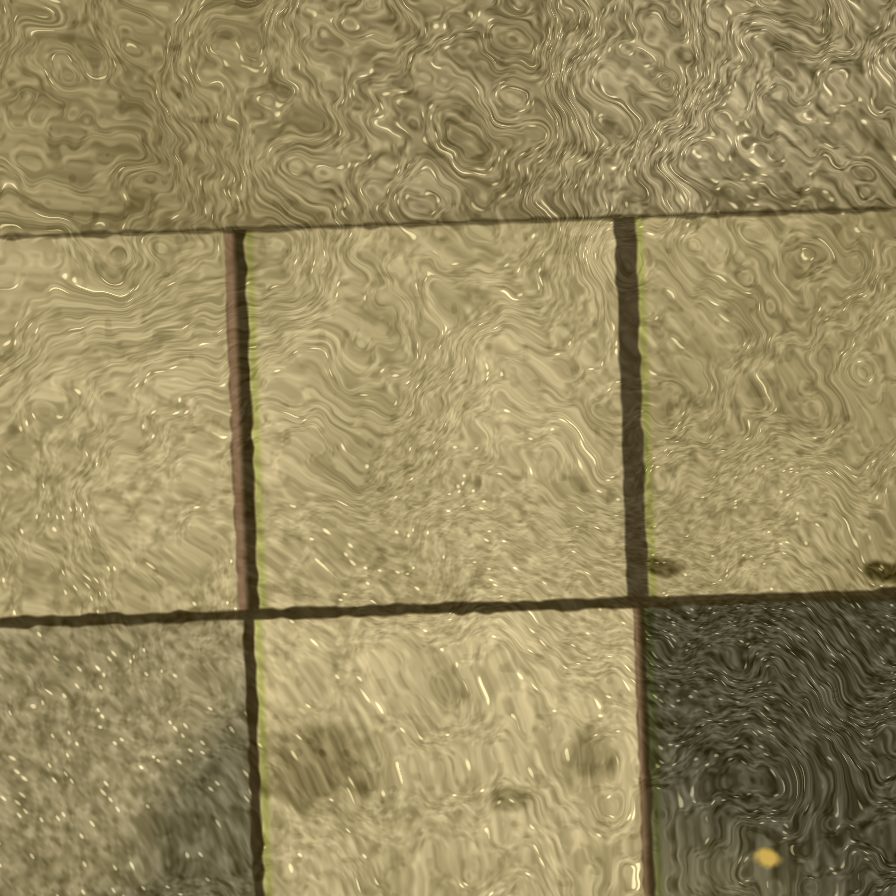
A Shadertoy shader for this texture:

```glsl
#define PITCH vec2(0.436, 0.430)
#define CORNER vec2(0.289, 0.305)
#define SKEW vec2(0.037, -0.032)
#define GRAIN 150.0
#define GRAIN_DEPTH 0.62
#define WIDE_JOINT 0.0115
#define THIN_JOINT 0.0062
#define DARK_STONE vec3(0.28, 0.24, 0.11)
#define PALE_STONE vec3(0.80, 0.73, 0.54)
#define SOOT vec3(0.25, 0.24, 0.17)
#define JOINT_COLOR vec3(0.23, 0.19, 0.10)
#define ROSE_EDGE vec3(0.62, 0.49, 0.37)

float hash(vec2 p) {
    return fract(sin(dot(p, vec2(127.1, 311.7))) * 43758.5);
}

float noise(vec2 p) {
    vec2 i = floor(p), f = fract(p);
    f = f * f * (3.0 - 2.0 * f);
    return mix(mix(hash(i), hash(i + vec2(1, 0)), f.x),
               mix(hash(i + vec2(0, 1)), hash(i + vec2(1, 1)), f.x), f.y);
}

float fbm(vec2 p) {
    float sum = 0.0, amp = 0.5;
    for (int i = 0; i < 4; i++) {
        sum += amp * noise(p);
        p = mat2(1.6, 1.2, -1.2, 1.6) * p + 7.3;
        amp *= 0.5;
    }
    return sum / 0.9375;
}

// Soft-edged irregular spot
float blot(vec2 p, vec2 center, vec2 radius) {
    float d = length((p - center) / radius) + 1.1 * (fbm(p * 35.0) - 0.5);
    return 1.0 - smoothstep(0.5, 1.15, d);
}

// Sparse bright mineral flecks, one candidate per cell
float flecks(vec2 p, float density) {
    vec2 cell = floor(p);
    vec2 center = 0.3 + 0.4 * vec2(hash(cell + 3.1), hash(cell + 8.7));
    float d = length((fract(p) - center) * vec2(1.2, 0.8));
    return step(1.0 - density, hash(cell)) * (1.0 - smoothstep(0.1, 0.38, d));
}

float band(float d, float halfWidth, float soft) {
    return 1.0 - smoothstep(halfWidth - soft, halfWidth + soft, d);
}

void mainImage(out vec4 fragColor, in vec2 fragCoord) {
    vec2 uv = fragCoord / iResolution.xy;
    float soft = max(0.0022, 1.0 / iResolution.y);

    // Slightly skewed paving grid; the top course is one long slab
    vec2 grid = (uv - CORNER + SKEW * uv.yx) / PITCH;
    vec2 tile = floor(grid);
    float slab = step(1.0, grid.y);
    float lower = 1.0 - step(0.0, grid.y);
    float cloud = fbm(uv * 7.0) - 0.5;

    // Base tone of each tile
    float tone = mix(0.77, 0.59, slab) + 0.07 * lower;
    tone += 0.05 * (hash(tile + 4.0) - 0.5) * (1.0 - slab);
    tone -= 0.10 * smoothstep(0.65, 1.0, uv.x) * (1.0 - lower);
    tone += 0.36 * cloud;

    // Grime on the outer tiles of the lower row
    float wedge = smoothstep(-0.05, 0.05, uv.x - 0.875 * uv.y - 0.10 + 0.15 * cloud);
    float shade = smoothstep(0.60, 1.00, uv.x + 0.8 * uv.y + 0.3 * cloud);
    float grime = tile.x < 0.0 ? mix(0.28, 0.66, wedge) : mix(0.50, 0.92, shade);
    grime *= lower * step(0.5, abs(tile.x));

    // Stretched grain whose direction drifts over the stone
    float turn = mix(0.75, 0.15, smoothstep(0.4, 0.8, uv.y + 0.3 * uv.x)) + 0.5 * cloud;
    vec2 g = mat2(cos(turn), -sin(turn), sin(turn), cos(turn)) * uv * GRAIN;
    float grain = 0.6 * noise(g * vec2(1.0, 0.55)) + 0.4 * noise(g * vec2(1.9, 1.2) + 31.0) - 0.5;
    float coarse = slab * smoothstep(0.15, 0.65, uv.x) * (0.7 + cloud);
    tone += grain * GRAIN_DEPTH * (1.0 + 0.65 * coarse);
    float pits = smoothstep(0.75, 0.92, noise(uv * 75.0 + 12.0));
    tone -= 0.13 * pits;

    // Damp stains and debris by the joints
    vec4 stains[5] = vec4[5](vec4(0.34, 0.15, 0.07, 0.055), vec4(0.66, 0.16, 0.04, 0.035),
                             vec4(0.57, 0.105, 0.025, 0.016), vec4(0.74, 0.367, 0.022, 0.012),
                             vec4(0.99, 0.362, 0.025, 0.012));
    for (int i = 0; i < 5; i++) {
        tone -= (i < 3 ? 0.34 : 0.55) * blot(uv, stains[i].xy, stains[i].zw);
    }
    tone -= 0.22 * slab * (1.0 - smoothstep(0.0, 0.12, grid.y - 1.0)) * (0.5 + cloud);

    vec3 color = mix(DARK_STONE, PALE_STONE, clamp(tone, -0.15, 1.2));
    color = mix(color, SOOT + 0.35 * grain, grime);
    color += vec3(0.0, 0.005, 0.03) * coarse;
    float glint = flecks(g * vec2(0.8, 0.6), 0.05 + 0.14 * coarse + 0.10 * grime);
    color += vec3(0.30, 0.29, 0.24) * glint;

    // Joints with ragged edges; upright ones narrow in the lower row
    float ragged = 0.004 * (noise(uv * 70.0) - 0.5);
    vec2 nearest = floor(grid + 0.5);
    vec2 offset = (grid - nearest) * PITCH;
    float halfWidth = mix(WIDE_JOINT, THIN_JOINT, lower);
    float upright = band(abs(offset.x) + ragged, halfWidth, soft) * (1.0 - slab);
    float level = band(abs(offset.y) + ragged, mix(THIN_JOINT, 0.003, nearest.y), soft);
    level *= mix(0.95, 0.65, nearest.y);
    float rose = band(abs(offset.x + 0.6 * halfWidth), 0.5 * halfWidth, 2.0 * soft);
    rose *= abs(nearest.x - lower) < 0.5 ? 0.75 : 0.0;
    float rim = band(max(abs(offset.x - halfWidth - 0.005), 0.0), 0.004, 0.004) * (1.0 - slab);

    color = mix(color, color * vec3(0.88, 0.95, 0.72), rim);
    vec3 upColor = mix(JOINT_COLOR + 0.06 * nearest.x * (1.0 - lower), ROSE_EDGE, rose);
    color = mix(color, upColor + 0.14 * grain, upright);
    color = mix(color, JOINT_COLOR + 0.12 * grain, level);

    // Dry leaf scrap
    float scrap = blot(uv, vec2(0.857, 0.042), vec2(0.018, 0.013));
    color = mix(color, vec3(0.80, 0.67, 0.33), scrap);

    fragColor = vec4(clamp(color, 0.0, 1.0), 1.0);
}
```
